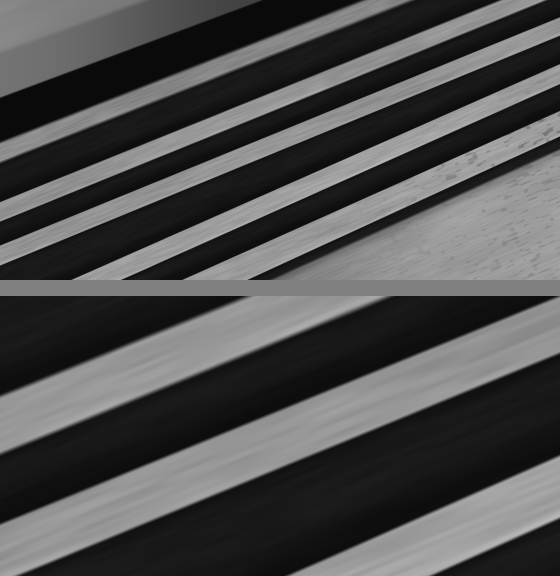
Top, the full canvas; bottom, a detail of the centre.
Write a WebGL 1 fragment shader that draws this pattern.

```glsl
precision highp float;

uniform vec2 u_resolution;

float hash(vec2 p) {
  vec3 q = fract(p.xyx * 0.1031);
  q += dot(q, q.yzx + 33.33);
  return fract((q.x + q.y) * q.z);
}

float noise(vec2 p) {
  vec2 c = floor(p);
  vec2 f = fract(p);
  f *= f * (3.0 - 2.0 * f);
  return mix(mix(hash(c), hash(c + vec2(1.0, 0.0)), f.x),
             mix(hash(c + vec2(0.0, 1.0)), hash(c + 1.0), f.x), f.y);
}

// Coverage below a line given by its depths at the left and right sides
float below(vec2 uv, float left, float right, float blur) {
  float soft = max(blur, 0.8 / u_resolution.y);
  return smoothstep(-soft, soft, uv.y - mix(left, right, uv.x));
}

void main() {
  // Depth runs downward from the top, both axes spanning 0 to 1
  vec2 uv = gl_FragCoord.xy / u_resolution;
  uv.y = 1.0 - uv.y;

  // Wood grain follows the slats
  vec2 p = gl_FragCoord.xy / u_resolution.y;
  vec2 along = vec2(dot(p, vec2(0.925, 0.38)), dot(p, vec2(-0.38, 0.925))) + 4.0;
  float fine = noise(along * vec2(16.0, 190.0)) - 0.5;
  float broad = noise(along * vec2(5.0, 45.0)) - 0.5;
  float grain = 0.6 * fine + 0.4 * broad;
  float pores = smoothstep(0.68, 0.9, noise(along * vec2(42.0, 130.0)));
  pores *= smoothstep(0.5, 1.0, uv.x);

  // Dark side faces behind the slats
  float shade = 0.098 + 0.035 * grain;

  // Black gap and blurred upper panel
  shade = mix(0.04, shade, below(uv, 0.52, -0.26, 0.012));
  float lip = mix(0.45, 0.25, smoothstep(0.0, 0.5, uv.x));
  float sheet = mix(0.53, 0.44, uv.x * 3.0) + 0.02 * broad;
  float panel = mix(sheet, lip, below(uv, 0.1875, -0.53, 0.012));
  shade = mix(panel, shade, below(uv, 0.349, -0.395, 0.005));

  // Five slats in perspective, unevenly spaced and wider toward the front
  for (int k = 0; k < 5; k++) {
    float i = float(k);
    float sway = (mod(i, 2.0) * 2.0 - 1.0) * sin(i * 0.7854);
    float left = 0.510 + 0.1953 * i + 0.0234 * sway;
    float right = -0.273 + 0.1673 * i + 0.021 * max(0.0, 1.0 - abs(i - 1.0));
    float front = pow(i / 4.0, 5.0);
    float leftEnd = left + 0.070 + 0.044 * front;
    float rightEnd = right + 0.065 + 0.026 * front;
    float blur = 0.003 + 0.005 * max(0.0, 1.0 - i) + 0.003 * uv.x * step(i, 1.0);

    // Shadow gathers just before each slat
    float shadow = below(uv, left - 0.035, right - 0.035, 0.03);
    shade *= 1.0 - 0.45 * shadow * step(0.5, i);

    float wood = 0.535 + 0.025 * min(i, 3.0) + 0.03 * (hash(vec2(i, 7.0)) - 0.5);
    wood += 0.11 * grain + 0.05 * (noise(along * vec2(3.0, 9.0) + i * 11.0) - 0.5);
    wood -= 0.13 * pores * smoothstep(2.5, 4.0, i);
    wood += 0.04 * below(uv, leftEnd - 0.009, rightEnd - 0.009, 0.005);
    shade = mix(shade, wood, below(uv, left, right, blur));

    float face = 0.098 + 0.035 * grain;
    face -= 0.03 * (1.0 - below(uv, leftEnd + 0.012, rightEnd + 0.012, 0.012));
    shade = mix(shade, face, below(uv, leftEnd, rightEnd, blur));
  }

  // Front board beyond the narrow groove
  float board = mix(0.49, 0.61, smoothstep(0.45, 0.85, uv.x));
  board += 0.07 * grain + 0.05 * (noise(along * vec2(5.0, 14.0)) - 0.5);
  board -= 0.07 * pores;
  board *= mix(0.8, 1.0, below(uv, 1.46, 0.557, 0.025));
  shade = mix(shade, board, below(uv, 1.4375, 0.534, 0.008));

  gl_FragColor = vec4(vec3(shade), 1.0);
}
```
